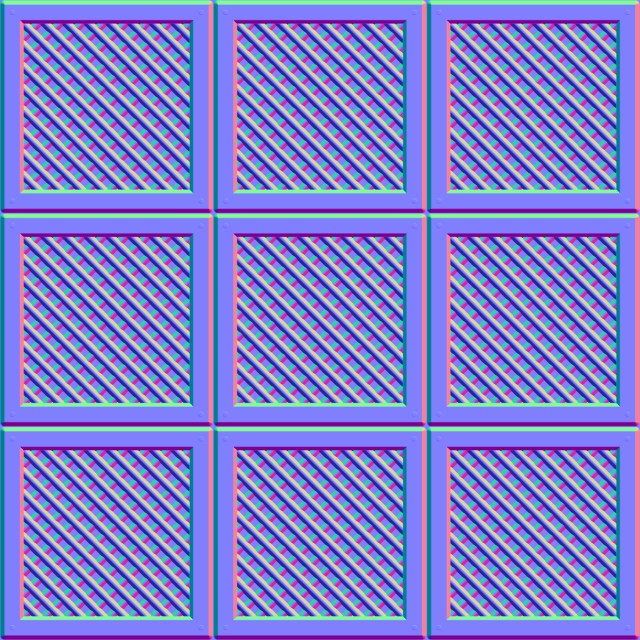
This texture map is drawn by a Shadertoy shader. Its source:

```glsl
const float TILES = 3.0;              // panels across and down
const float PANEL_HALF = 0.5;         // all lengths below are in panel widths
const float PANEL_CORNER = 0.022;
const float OUTER_BEVEL = 0.025;
const float HOLE_HALF = 0.407;
const float INNER_BEVEL = 0.032;
const float BEVEL_TILT = 1.0;
const float MESH_CELLS = 8.0;
const float MESH_INSET = 0.018;
const float WIRE_RADIUS = 0.0205;
const float WIRE_TILT = 0.995;
const float WIRE_LIFT = 0.45;         // rise of the upper wires, in radii
const float SCREW_OFFSET = 0.442;
const float SCREW_RADIUS = 0.012;
const float SCREW_TILT = 0.2;
const int SAMPLES = 3;                // supersampling per axis

// Signed distance to a rounded square in x, its outward direction in yz.
vec3 roundedSquare(vec2 p, float halfSize, float radius) {
    vec2 w = abs(p) - (halfSize - radius);
    float side = max(w.x, w.y);
    vec2 q = max(w, 0.0);
    float len = length(q);
    vec2 axis = w.x > w.y ? vec2(1.0, 0.0) : vec2(0.0, 1.0);
    vec2 dir = side > 0.0 ? q / len : axis;
    return vec3((side > 0.0 ? len : side) - radius, sign(p) * dir);
}

// Soft-edged band between two distances.
float band(float d, float start, float end, float soft) {
    return smoothstep(start, start + soft, d) * (1.0 - smoothstep(end - soft, end, d));
}

// Slope, height in radii and coverage of a wire; phase is whole on its centre.
vec3 wire(float phase) {
    float spacing = 2.0 * HOLE_HALF / MESH_CELLS * inversesqrt(2.0);
    float t = (fract(phase + 0.5) - 0.5) * spacing / WIRE_RADIUS;
    float slope = WIRE_TILT * sign(t) * smoothstep(0.0, 0.42, abs(t));
    float height = sqrt(max(1.0 - t * t, 0.0));
    return vec3(slope, height, 1.0 - smoothstep(0.9, 1.06, abs(t)));
}

// Sideways part of the surface normal, p measured from the panel centre.
vec2 panelTilt(vec2 p) {
    // Outer and inner bevels of the frame
    vec3 outer = roundedSquare(p, PANEL_HALF, PANEL_CORNER);
    vec3 hole = roundedSquare(p, HOLE_HALF, 0.004);
    vec2 tilt = outer.yz * BEVEL_TILT * band(outer.x, -OUTER_BEVEL, 0.002, 0.007);
    tilt -= hole.yz * BEVEL_TILT * band(hole.x, -INNER_BEVEL, 0.002, 0.006);

    // Corner screws
    vec2 s = p - sign(p) * SCREW_OFFSET;
    float r = length(s);
    float rim = band(r, SCREW_RADIUS - 0.006, SCREW_RADIUS + 0.003, 0.004);
    tilt += s / max(r, 1e-4) * SCREW_TILT * rim;

    // Diagonal wires that cut into each other where they cross
    vec2 cell = (p + HOLE_HALF) * MESH_CELLS / (2.0 * HOLE_HALF);
    vec3 rising = wire(cell.x - cell.y);
    vec3 falling = wire(cell.x + cell.y);
    float mask = 1.0 - smoothstep(-MESH_INSET - 0.003, -MESH_INSET + 0.003, hole.x);
    float lead = falling.y + WIRE_LIFT - rising.y;
    float onTop = mix(1.0, smoothstep(-0.1, 0.1, lead), rising.z);
    vec2 diagonal = vec2(inversesqrt(2.0));
    tilt = mix(tilt, diagonal * vec2(1.0, -1.0) * rising.x, rising.z * mask);
    return mix(tilt, diagonal * falling.x, falling.z * onTop * mask);
}

vec3 normalColour(vec2 tilt) {
    float z = sqrt(max(1.0 - dot(tilt, tilt), 0.0));
    return 0.5 + 0.5 * vec3(tilt, z);
}

void mainImage(out vec4 fragColor, in vec2 fragCoord) {
    vec3 colour = vec3(0.0);
    for (int j = 0; j < SAMPLES; j++) {
        for (int i = 0; i < SAMPLES; i++) {
            vec2 jitter = (vec2(i, j) + 0.5) / float(SAMPLES) - 0.5;
            vec2 uv = (fragCoord + jitter) / iResolution.xy;
            colour += normalColour(panelTilt(fract(uv * TILES) - 0.5));
        }
    }
    fragColor = vec4(colour / float(SAMPLES * SAMPLES), 1.0);
}
```
